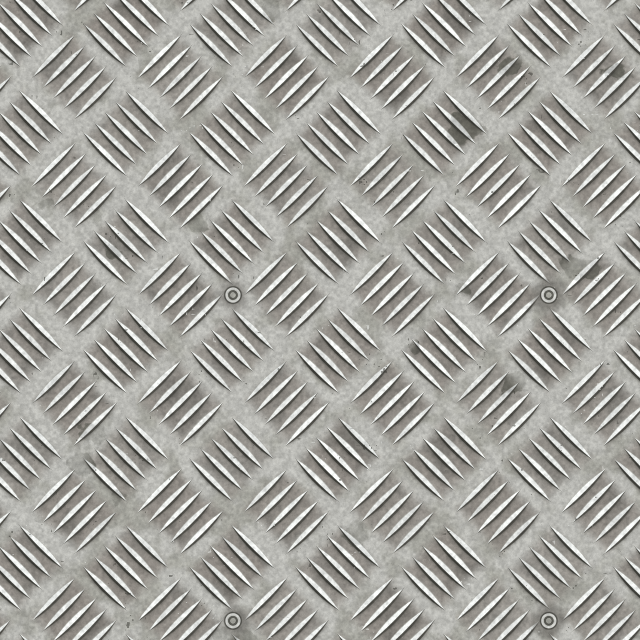
Give the GLSL for this texture, as a Shadertoy shader.

```glsl
const vec2 CELL = vec2(0.1656, 0.1697);         // one pair of bar groups
const vec2 FALLING_GROUP = vec2(0.0313, 0.1131);
const vec2 RISING_GROUP = vec2(0.1164, 0.0309);
const float BAR_SPACING = 0.0231;
const float OUTER_BAR = 2.0;                    // bars on each side of the middle one
const float BAR_HALF_LENGTH = 0.0475;
const float BAR_HALF_WIDTH = 0.0056;
const vec2 GROUP_HALF_SIZE = vec2(0.043, 0.049); // along and across the bars
const vec2 RIVET_ORIGIN = vec2(0.3640, 0.030);
const vec2 RIVET_PITCH = vec2(0.4935, 0.509);
const float RIVET_RADIUS = 0.0128;
const float BLOTCH_GRID = 7.0;
const float BLOTCH_CHANCE = 0.36;

const vec3 PLATE = vec3(0.73, 0.73, 0.71);
const vec3 WORN = vec3(0.64, 0.64, 0.61);
const vec3 GRIME = vec3(0.56, 0.54, 0.515);
const vec3 DEEP_GRIME = vec3(0.43, 0.42, 0.40);
const vec3 SHADE = vec3(0.23, 0.23, 0.21);
const vec3 SHINE = vec3(0.93, 0.94, 0.93);

float hash(vec2 p) {
    vec3 q = fract(p.xyx * vec3(0.1031, 0.1030, 0.0973));
    q += dot(q, q.yzx + 33.33);
    return fract((q.x + q.y) * q.z);
}

float noise(vec2 p) {
    vec2 i = floor(p), f = fract(p);
    f = f * f * (3.0 - 2.0 * f);
    return mix(mix(hash(i), hash(i + vec2(1, 0)), f.x),
               mix(hash(i + vec2(0, 1)), hash(i + 1.0), f.x), f.y);
}

float fbm(vec2 p) {
    float sum = 0.0, amp = 0.5;
    for (int i = 0; i < 5; i++) {
        sum += amp * noise(p);
        p = mat2(1.6, 1.2, -1.2, 1.6) * p + 7.3;
        amp *= 0.5;
    }
    return sum;
}

// Offset from the nearest point of a lattice
vec2 fromLattice(vec2 p, vec2 origin, vec2 pitch) {
    vec2 q = p - origin;
    return q - pitch * floor(q / pitch + 0.5);
}

// Scattered ragged stains
float blotches(vec2 p) {
    float cover = 0.0;
    vec2 base = floor(p * BLOTCH_GRID);
    float ragged = fbm(p * 45.0) - 0.5;
    for (int j = -1; j <= 1; j++)
    for (int i = -1; i <= 1; i++) {
        vec2 id = base + vec2(i, j);
        vec2 centre = (id + vec2(hash(id + 11.0), hash(id + 23.0))) / BLOTCH_GRID;
        float size = mix(0.008, 0.025, hash(id + 37.0));
        float d = length((p - centre) * vec2(1.0, 1.25)) - size + ragged * 0.045;
        cover = max(cover, step(hash(id + 51.0), BLOTCH_CHANCE) * smoothstep(0.003, -0.003, d));
    }
    return cover;
}

void mainImage(out vec4 fragColor, in vec2 fragCoord) {
    vec2 p = fragCoord / iResolution.y;
    float aa = 0.7 / iResolution.y;
    float cloud = fbm(p * 26.0 + 3.0);
    float grain = fbm(p * 210.0);

    // Nearest group; rising groups are mirrored into the falling frame
    vec2 a = fromLattice(p, FALLING_GROUP, CELL);
    vec2 b = fromLattice(p, RISING_GROUP, CELL);
    bool rising = abs(b.x) + abs(b.y) < abs(a.x) + abs(a.y);
    vec2 d = rising ? b : a;
    vec2 id = floor((p - d) * 100.0 + 0.5);
    if (rising) d.x = -d.x;
    float along = (d.x - d.y) * 0.7071;
    float across = (d.x + d.y) * 0.7071;

    // Plate with grime gathered between the bars
    vec3 col = mix(WORN, PLATE, smoothstep(0.25, 0.55, cloud));
    vec2 outside = abs(vec2(along, across)) - GROUP_HALF_SIZE;
    float edge = max(outside.x, outside.y) + (cloud - 0.5) * 0.012;
    float dirt = smoothstep(0.008, -0.014, edge);
    vec3 dirtColor = mix(GRIME, DEEP_GRIME, smoothstep(0.45, 0.75, cloud) * 0.7);
    col = mix(col, dirtColor, dirt * mix(0.7, 1.0, hash(id)));
    float stain = blotches(p) * mix(0.3, 1.0, dirt);
    col = mix(col, SHADE * 1.5, stain * 0.75);

    // Pointed bars, lit from above
    float bar = clamp(floor(across / BAR_SPACING + 0.5), -OUTER_BAR, OUTER_BAR);
    float vary = hash(id + bar * 7.0);
    float v = across - bar * BAR_SPACING;
    float t = along / (BAR_HALF_LENGTH * mix(0.96, 1.03, vary));
    float w = BAR_HALF_WIDTH * (1.0 - t * t);
    float contrast = rising ? 0.8 : 1.0;
    float shadow = exp(-max(-v - w, 0.0) / 0.0020) * step(v, 0.0) * smoothstep(0.0, 0.004, w);
    col = mix(col, SHADE, shadow * 0.6 * contrast);
    float body = smoothstep(aa, -aa, abs(v) - w);
    float lit = smoothstep(-aa, aa, v + 0.40 * w);
    float rim = smoothstep(-aa, aa, v - 0.82 * w);
    vec3 shine = SHINE * mix(0.95, 1.04, vary) * (1.0 - 0.18 * stain);
    vec3 barColor = mix(mix(GRIME, SHADE, contrast), shine, lit);
    col = mix(col, mix(barColor, WORN, rim * 0.8), body);

    // Rivets in a dirty hollow
    float r = length(fromLattice(p, RIVET_ORIGIN, RIVET_PITCH));
    col = mix(col, DEEP_GRIME, 0.7 * smoothstep(0.034, 0.012, r + (cloud - 0.5) * 0.02));
    float ring = smoothstep(0.0024, 0.0008, abs(r - 0.0060));
    vec3 head = mix(WORN, mix(PLATE, SHINE, 0.35), smoothstep(0.006, 0.010, r));
    head = mix(head, SHADE, ring * 0.7);
    col = mix(col, SHADE, smoothstep(0.0025, 0.0, abs(r - RIVET_RADIUS)) * 0.7);
    col = mix(col, head, smoothstep(aa, -aa, r - RIVET_RADIUS + 0.001));

    // Fine grain, pits and bright nicks
    col *= 1.0 + (grain - 0.48) * 0.30;
    float speck = noise(p * 260.0 + 40.0) * noise(p * 60.0);
    col = mix(col, SHADE, smoothstep(0.74, 0.87, speck) * 0.5);
    float nick = noise(p * 240.0 + 90.0) * noise(p * 45.0 + 20.0);
    col = mix(col, SHINE, smoothstep(0.78, 0.9, nick) * 0.5);

    fragColor = vec4(clamp(col, 0.0, 1.0), 1.0);
}
```
